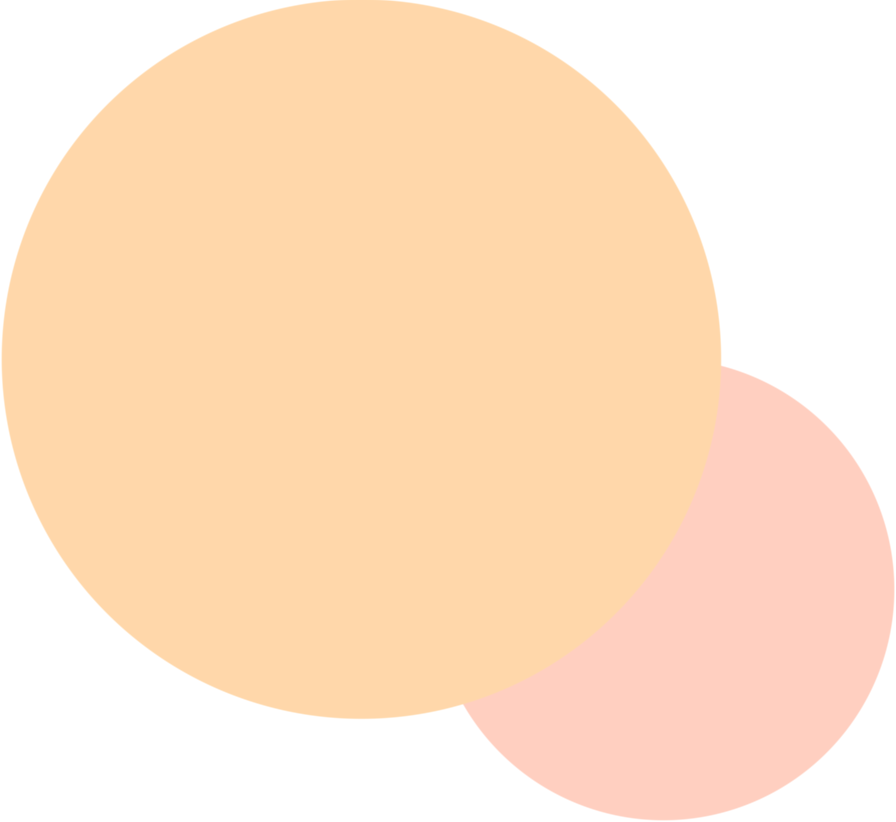
This background is drawn by a Shadertoy shader. Its source:

```glsl
// Two flat overlapping discs on white: a large apricot one in front of a
// smaller pink one at the lower right. Each disc is a signed distance
// turned into a smooth coverage mask and layered from back to front.

// Colours
const vec3 PAPER   = vec3(1.0, 1.0, 1.0);
const vec3 APRICOT = vec3(1.0, 0.845, 0.665);
const vec3 PINK    = vec3(1.0, 0.812, 0.752);

// Layout in units of canvas height, origin at the lower left
const vec2  BIG_CENTER   = vec2(0.4397, 0.5631);
const float BIG_RADIUS   = 0.4376;
const vec2  SMALL_CENTER = vec2(0.8071, 0.2830);
const float SMALL_RADIUS = 0.2809;

// Edge softness as a share of canvas height
const float EDGE_WIDTH = 0.0026;

// Coverage of a disc: 1 inside, 0 outside, smooth across the rim
float discMask(vec2 p, vec2 center, float radius) {
    float dist = length(p - center) - radius;
    return 1.0 - smoothstep(-0.5 * EDGE_WIDTH, 0.5 * EDGE_WIDTH, dist);
}

void mainImage(out vec4 fragColor, in vec2 fragCoord) {
    vec2 p = fragCoord / iResolution.y;

    // Layers from back to front
    vec3 color = PAPER;
    color = mix(color, PINK, discMask(p, SMALL_CENTER, SMALL_RADIUS));
    color = mix(color, APRICOT, discMask(p, BIG_CENTER, BIG_RADIUS));

    fragColor = vec4(color, 1.0);
}
```
